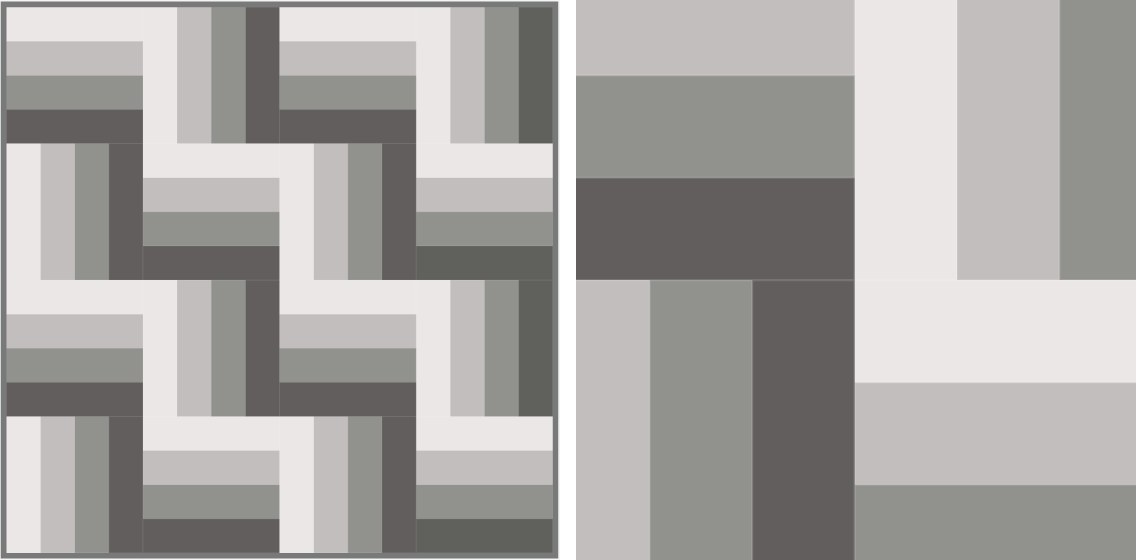
Left, the full canvas; right, a detail of the centre.
Give the GLSL for this pattern, as a Shadertoy shader.

```glsl
// Basket weave of four-tone striped blocks, alternately turned, inside a thin grey frame.

const float BLOCKS = 4.0;             // blocks across and down
const float BANDS = 4.0;              // stripes in each block
const int SAMPLES = 4;                // antialiasing samples per axis

const vec2 FRAME_MIN = vec2(0.0015, 0.0025);
const vec2 FRAME_MAX = vec2(0.9970, 0.9972);
const vec2 WEAVE_MIN = vec2(0.0114, 0.0127);
const vec2 WEAVE_MAX = vec2(0.9870, 0.9872);

const vec3 PAPER = vec3(0.955);
const vec3 FRAME = vec3(0.472, 0.474, 0.474);
const vec3 PALE = vec3(0.918, 0.906, 0.902);
const vec3 SILVER = vec3(0.761, 0.745, 0.741);
const vec3 GREY = vec3(0.569, 0.569, 0.557);
const vec3 WARM_DARK = vec3(0.384, 0.369, 0.365);
const vec3 COOL_DARK = vec3(0.376, 0.376, 0.365);

bool insideBox(vec2 p, vec2 lo, vec2 hi) {
    return all(greaterThanEqual(p, lo)) && all(lessThan(p, hi));
}

vec3 bandColor(float band, vec3 dark) {
    return band < 1.0 ? PALE : band < 2.0 ? SILVER : band < 3.0 ? GREY : dark;
}

// Distance to the nearest whole number
float edgeDistance(float x) {
    return abs(x - floor(x + 0.5));
}

// p counts blocks from the upper left corner
vec3 weave(vec2 p) {
    vec2 block = floor(p);
    vec2 local = p - block;
    bool flat_ = mod(block.x + block.y, 2.0) < 0.5;
    float across = flat_ ? local.y : local.x;
    float along = flat_ ? local.x : local.y;

    // The last column ends in a cooler dark tone
    vec3 dark = block.x > BLOCKS - 1.5 ? COOL_DARK : WARM_DARK;
    vec3 color = bandColor(across * BANDS, dark);

    // Faint hairline seams between stripes and blocks
    float seam = min(edgeDistance(across * BANDS) / BANDS, edgeDistance(along));
    return mix(color, vec3(1.0), 0.13 * step(seam, 0.0026));
}

vec3 scene(vec2 uv) {
    if (!insideBox(uv, FRAME_MIN, FRAME_MAX)) return PAPER;
    if (!insideBox(uv, WEAVE_MIN, WEAVE_MAX)) return FRAME;
    vec2 p = (uv - WEAVE_MIN) / (WEAVE_MAX - WEAVE_MIN);
    return weave(vec2(p.x, 1.0 - p.y) * BLOCKS);
}

void mainImage(out vec4 fragColor, in vec2 fragCoord) {
    // Average a regular grid of samples over the pixel
    vec3 sum = vec3(0.0);
    for (int y = 0; y < SAMPLES; y++) {
        for (int x = 0; x < SAMPLES; x++) {
            vec2 offset = (vec2(x, y) + 0.5) / float(SAMPLES) - 0.5;
            sum += scene((fragCoord + offset) / iResolution.xy);
        }
    }
    fragColor = vec4(sum / float(SAMPLES * SAMPLES), 1.0);
}
```
